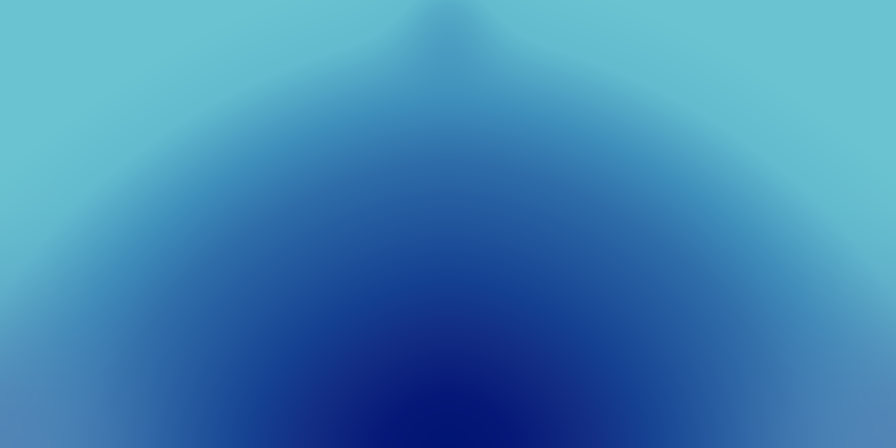
This background is drawn by a WebGL 1 fragment shader. Its source:

```glsl
precision highp float;
// Deep blue dome glowing up from the bottom centre into a pale cyan sky.

uniform vec2 u_resolution;

// Colours from the core of the dome outwards
const vec3 CORE   = vec3(0.00, 0.08, 0.45);
const vec3 NAVY   = vec3(0.02, 0.09, 0.47);
const vec3 INDIGO = vec3(0.07, 0.17, 0.51);
const vec3 COBALT = vec3(0.08, 0.255, 0.57);
const vec3 BLUE   = vec3(0.18, 0.425, 0.66);
const vec3 AZURE  = vec3(0.243, 0.557, 0.733);
const vec3 CYAN   = vec3(0.384, 0.733, 0.808);
const vec3 SKY    = vec3(0.415, 0.765, 0.816);
const vec3 HAZE   = vec3(0.32, 0.51, 0.71);

// Dome shape, in units of the canvas height
const float DOME_X_SCALE  = 0.83;
const float DOME_EXPONENT = 1.7;

// Dark plume above the dome
const float PLUME_WIDTH = 0.12;
const float PLUME_SHIFT = 0.11;
const float PLUME_BASE  = 0.74;

// Dull haze in the bottom corners
const float HAZE_RADIUS = 0.30;
const float HAZE_AMOUNT = 0.9;

// Linear step from 0 at a to 1 at b
float ramp(float a, float b, float v) {
    return clamp((v - a) / (b - a), 0.0, 1.0);
}

float gaussian(float d, float width) {
    return exp(-d * d / (width * width));
}

// Distance from the bottom centre, slightly peaked along the axes
float domeDistance(vec2 p) {
    vec2 q = pow(max(abs(p) * vec2(DOME_X_SCALE, 1.0), 1e-4), vec2(DOME_EXPONENT));
    return pow(q.x + q.y, 1.0 / DOME_EXPONENT);
}

vec3 domeColour(float d) {
    vec3 c = mix(CORE, NAVY, ramp(0.0, 0.12, d));
    c = mix(c, INDIGO, ramp(0.12, 0.25, d));
    c = mix(c, COBALT, ramp(0.25, 0.38, d));
    c = mix(c, BLUE, ramp(0.38, 0.64, d));
    c = mix(c, AZURE, ramp(0.64, 0.77, d));
    c = mix(c, CYAN, ramp(0.77, 0.93, d));
    return mix(c, SKY, ramp(0.93, 1.08, d));
}

void main() {
    // x runs from -1 to 1 across the width, y from 0 to 1 up the height
    vec2 uv = gl_FragCoord.xy / u_resolution;
    vec2 p = vec2(uv.x * 2.0 - 1.0, uv.y);

    // The plume pulls darker dome colours up towards the top edge
    float plume = gaussian(p.x, PLUME_WIDTH) * smoothstep(PLUME_BASE, 1.0, p.y);
    vec3 colour = domeColour(domeDistance(p) - PLUME_SHIFT * plume);

    // Corner haze, mirrored left and right
    float cornerDistance = length(vec2(1.0 - abs(p.x), p.y));
    colour = mix(colour, HAZE, HAZE_AMOUNT * gaussian(cornerDistance, HAZE_RADIUS));

    gl_FragColor = vec4(colour, 1.0);
}
```
